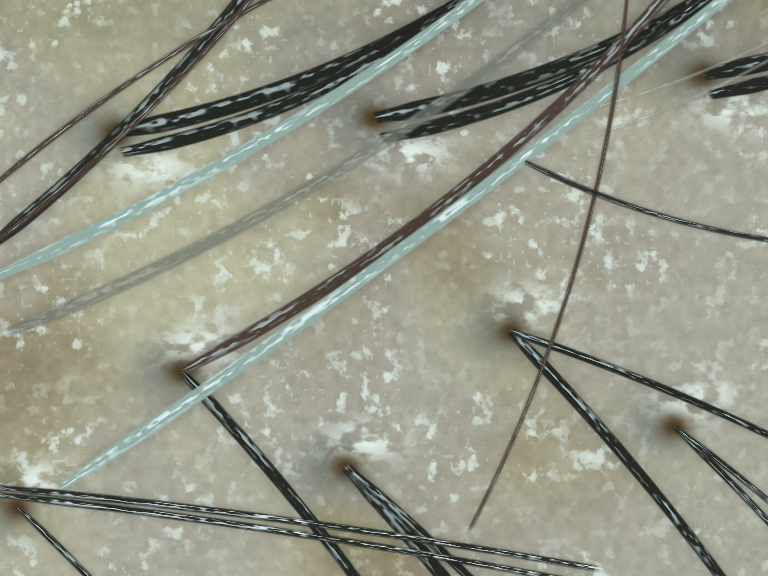
Give the GLSL for this texture, as a Shadertoy shader.

```glsl
const vec3 TAN = vec3(0.57, 0.54, 0.43);
const vec3 SAND = vec3(0.71, 0.71, 0.60);
const vec3 ASH = vec3(0.64, 0.64, 0.60);
const vec3 GLINT = vec3(0.84, 0.90, 0.87);
const vec3 HALO = vec3(0.40, 0.43, 0.40);
const vec3 RIM = vec3(0.27, 0.19, 0.09);
const vec3 BLACK_HAIR = vec3(0.15, 0.16, 0.14);
const vec3 BROWN_HAIR = vec3(0.29, 0.24, 0.21);
const vec3 GREY_HAIR = vec3(0.45, 0.48, 0.44);
const vec3 PALE_HAIR = vec3(0.57, 0.68, 0.65);
const vec3 STEEL_SHINE = vec3(0.62, 0.70, 0.70);
const vec3 WHITE_SHINE = vec3(0.88, 0.96, 0.96);
const float EDGE = 0.0022;
const int UPPER_ROOTS = 3;
const int LOWER_ROOTS = 5;
const int LONG_STRANDS = 5;

float hash(vec2 p) {
    vec3 q = fract(p.xyx * 0.1031);
    q += dot(q, q.yzx + 33.33);
    return fract((q.x + q.y) * q.z);
}

float noise(vec2 p) {
    vec2 i = floor(p), f = fract(p);
    f = f * f * (3.0 - 2.0 * f);
    return mix(mix(hash(i), hash(i + vec2(1, 0)), f.x),
               mix(hash(i + vec2(0, 1)), hash(i + vec2(1, 1)), f.x), f.y);
}

float fbm(vec2 p) {
    float sum = 0.0, amp = 0.5;
    for (int i = 0; i < 4; i++) {
        sum += amp * noise(p);
        p = mat2(0.8, 0.6, -0.6, 0.8) * p * 2.03 + 17.0;
        amp *= 0.5;
    }
    return sum / 0.9375;
}

vec2 upperRoot(float k) {
    return vec2(0.20 + 0.51 * k - 0.06 * mod(k, 2.0), 0.77 + 0.025 * k * k);
}

vec2 lowerRoot(float k) {
    return vec2(0.03 + 0.285 * k, 0.12 + 0.035 * k + 0.20 * mod(k, 2.0));
}

// Skin tone, mottling and small wet glints
vec3 skin(vec2 p) {
    float broad = fbm(p * 3.0 + 4.0);
    vec3 col = mix(TAN, SAND, smoothstep(0.22, 0.62, broad + 0.12 * (fbm(p * 25.0) - 0.5)));
    col = mix(col, ASH, 0.75 * smoothstep(0.35, 0.65, fbm(p * 3.5 + 31.0) + 0.1 * (p.x - 0.6)));
    col *= 1.0 - 0.12 * smoothstep(0.75, 1.0, p.y);
    col += 0.10 * (fbm(p * 70.0) - 0.5);
    float patches = smoothstep(0.35, 0.70, fbm(p * 9.0 + 60.0));
    float flakes = smoothstep(0.56, 0.78, fbm(p * 52.0 + 9.0));
    float sparks = smoothstep(0.78, 0.95, noise(p * 130.0));
    return mix(col, GLINT, clamp(flakes * (0.25 + 0.65 * patches) + 0.35 * sparks * patches, 0.0, 0.9));
}

// Grey halo, wet glare and brown rim around a root
void drawRoot(inout vec3 col, vec2 p, vec2 root, vec2 glareShift) {
    vec2 h = (p - root + vec2(0.025, 0.0)) / vec2(0.065, 0.055);
    col = mix(col, HALO, 0.65 * exp(-dot(h, h)));
    vec2 g = (p - root - glareShift) / vec2(0.075, 0.038);
    float wet = smoothstep(0.36, 0.66, fbm(p * vec2(38.0, 58.0)));
    col = mix(col, GLINT + 0.06, 0.95 * wet * exp(-dot(g, g)));
    vec2 r = (p - root) / vec2(0.026, 0.022);
    col = mix(col, RIM, 0.9 * exp(-dot(r, r)));
}

// Bowed strand with a soft shadow and broken streaks of shine
void drawStrand(inout vec3 col, vec2 p, vec2 a, vec2 b, float bow, float radius,
                vec3 base, vec3 shine, float opacity) {
    float len = length(b - a);
    vec2 dir = (b - a) / len, q = p - a;
    float t = dot(q, dir) / len;
    float slope = 4.0 * bow * (1.0 - 2.0 * t) / len;
    float d = dot(q, vec2(-dir.y, dir.x)) - 4.0 * bow * t * (1.0 - t);
    d *= inversesqrt(1.0 + slope * slope);
    float ends = smoothstep(-0.004, 0.012, t) * (1.0 - smoothstep(0.97, 1.0, t));
    float r = radius * mix(0.65, 1.0, smoothstep(0.0, 0.12, t)) * mix(1.0, 0.8, t);
    float u = d / r;
    col *= 1.0 - 0.14 * opacity * ends * exp(-0.3 * u * u);
    float soft = EDGE * (1.0 + 2.0 * (1.0 - opacity));
    float body = 1.0 - smoothstep(r - soft, r + soft, abs(d));
    vec2 grain = vec2(t * len, u) + a * 7.0;
    float streak = 0.55 * noise(grain * vec2(13.0, 2.6)) + 0.45 * noise(grain * vec2(85.0, 3.2));
    float gleam = smoothstep(0.46, 0.78, streak) * exp(-1.6 * (u - 0.15) * (u - 0.15));
    col = mix(col, mix(base, shine, gleam), body * ends * opacity);
}

void mainImage(out vec4 fragColor, in vec2 fragCoord) {
    vec2 p = fragCoord / iResolution.y;
    vec3 col = skin(p);

    for (int i = 0; i < UPPER_ROOTS; i++) drawRoot(col, p, upperRoot(float(i)), vec2(0.06, -0.06));
    for (int i = 0; i < LOWER_ROOTS; i++) drawRoot(col, p, lowerRoot(float(i)), vec2(0.035, 0.045));

    // Thick dark pairs sweeping up from the upper roots
    for (int i = 0; i < 2 * UPPER_ROOTS; i++) {
        float k = float(i / 2), side = float(i % 2);
        vec2 root = upperRoot(k) + vec2(0.01, -0.035) * side;
        drawStrand(col, p, root, root + vec2(0.64, 0.25 + 0.05 * side), -0.035 - 0.012 * side,
                   0.016 - 0.003 * side, BLACK_HAIR, STEEL_SHINE, 1.0);
    }

    // Dark hairs falling from the lower roots, some forked
    for (int i = 0; i < 2 * LOWER_ROOTS; i++) {
        float k = float(i / 2), side = float(i % 2);
        if (side > 0.5 && k < 1.5) continue;
        float angle = -0.92 + 0.12 * hash(vec2(k, 3.0)) + side * (0.12 + 0.35 * mod(k, 2.0));
        float radius = (0.006 + 0.007 * sin(0.785 * k)) * (1.0 - 0.35 * side);
        vec2 root = lowerRoot(k);
        drawStrand(col, p, root, root + 0.62 * vec2(cos(angle), sin(angle)), 0.012,
                   max(radius, 0.005), BLACK_HAIR, STEEL_SHINE, 1.0);
    }

    // Long strands fanning from lower left to upper right
    for (int i = 0; i < LONG_STRANDS; i++) {
        float s = float(i) / float(LONG_STRANDS - 1);
        vec2 start = vec2(0.12 * s * s - 0.02, 0.57 - 0.42 * pow(s, 1.5));
        vec2 end = vec2(mix(0.44, 1.29, sqrt(s)), 1.03);
        vec3 base = PALE_HAIR, shine = WHITE_SHINE;
        float opacity = 0.95;
        if (i == 0) { base = BLACK_HAIR; shine = STEEL_SHINE; }
        if (i == 2) { base = GREY_HAIR; shine = ASH; opacity = 0.7; }
        if (i == 3) { base = BROWN_HAIR; shine = STEEL_SHINE; start = lowerRoot(1.0); }
        drawStrand(col, p, start, end, -0.02 - 0.06 * sin(3.14 * s) * s, 0.0125, base, shine, opacity);
    }

    // Fine loose hairs
    for (int i = 0; i < 2; i++) {
        float f = float(i);
        drawStrand(col, p, vec2(-0.02, 0.155 - 0.012 * f), vec2(1.05, 0.01 - 0.03 * f), 0.012,
                   0.0065, BLACK_HAIR, WHITE_SHINE, 0.95);
        drawStrand(col, p, vec2(-0.02, 0.67 - 0.10 * f), vec2(0.52 - 0.06 * f, 1.03), 0.02 - 0.04 * f,
                   0.0055, BROWN_HAIR, STEEL_SHINE, 0.95);
        drawStrand(col, p, vec2(1.02, 0.76 + 0.05 * f), vec2(1.36, 0.91 + 0.03 * f), -0.01,
                   0.0025, ASH, WHITE_SHINE, 0.7);
    }
    drawStrand(col, p, vec2(1.09, 1.02), vec2(0.81, 0.07), 0.05, 0.004, BROWN_HAIR, GREY_HAIR, 0.9);
    drawStrand(col, p, vec2(0.91, 0.72), vec2(1.36, 0.58), -0.02, 0.005, BLACK_HAIR, STEEL_SHINE, 0.9);

    fragColor = vec4(clamp(col, 0.0, 1.0), 1.0);
}
```
